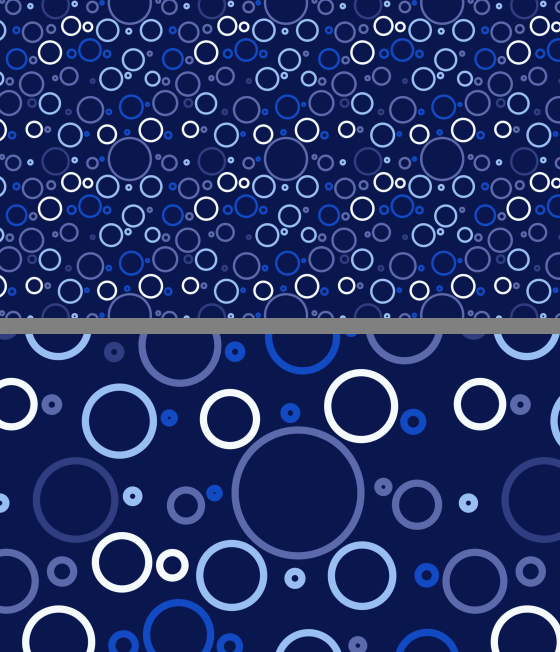
Top: the whole. Bottom: its middle third, enlarged.
Give the GLSL for this pattern, as a WebGL 1 fragment shader.

```glsl
precision highp float;
uniform vec2 u_resolution;

const int COLS = 8;
const int ROWS = 6;
const float TILES_ACROSS = 3.585;
const vec2 DISC_CENTRE = vec2(0.831, 0.018);
const float DISC_RADIUS = 0.142;
const float GAP = 0.008;
const float STROKE = 0.0155;
const float MIN_RADIUS = 0.014;

float hash(vec2 p, float salt) {
  return fract(sin(dot(p, vec2(127.1, 311.7)) + salt * 74.7) * 43758.5453);
}

// Shortest offset between two points of a tile that wraps round
vec2 wrapOffset(vec2 d) {
  return d - floor(d + 0.5);
}

bool isDisc(vec2 cell) {
  return cell.x + cell.y < 0.5;
}

// Ring centre in xy and preferred radius in z; large and small cells alternate
vec3 ringSeed(vec2 cell) {
  if (isDisc(cell)) return vec3(0.0, 0.0, DISC_RADIUS);
  float h = hash(cell, 1.0);
  float isSmall = mod(cell.x + cell.y, 2.0);
  float size = mix(mix(0.068, 0.106, h), mix(0.021, 0.044, h), isSmall);
  vec2 jitter = vec2(hash(cell, 2.0), hash(cell, 3.0)) - 0.5;
  vec2 centre = wrapOffset((cell + 0.42 * jitter) / vec2(COLS, ROWS));
  // Keep clear of the large disc
  float reach = length(centre);
  centre *= max(reach, DISC_RADIUS + GAP + 0.8 * size) / reach;
  return vec3(centre, size);
}

// Share the space between neighbours in proportion to preferred size
float fittedRadius(vec2 cell, vec3 seed) {
  if (isDisc(cell)) return DISC_RADIUS;
  float radius = min(seed.z * 1.15, length(seed.xy) - DISC_RADIUS - GAP);
  for (int j = 0; j < ROWS; j++) {
    for (int i = 0; i < COLS; i++) {
      vec2 other = vec2(float(i), float(j));
      vec2 apart = abs(other - cell);
      if (isDisc(other) || apart.x + apart.y < 0.5) continue;
      vec3 o = ringSeed(other);
      float d = length(wrapOffset(o.xy - seed.xy));
      radius = min(radius, d * seed.z / (seed.z + o.z) - 0.5 * GAP);
    }
  }
  return radius;
}

vec3 ringColour(vec2 cell) {
  vec3 violet = vec3(0.36, 0.41, 0.67);
  if (isDisc(cell)) return violet;
  float h = hash(cell, 4.0);
  if (h < 0.27) return violet;
  if (h < 0.35) return vec3(0.19, 0.24, 0.50);
  if (h < 0.62) return vec3(0.07, 0.29, 0.77);
  if (h < 0.82) return vec3(0.60, 0.75, 0.95);
  return vec3(0.96, 0.98, 0.99);
}

float ringMask(float dist, float radius, float pixel) {
  float edge = abs(dist - radius + 0.5 * STROKE) - 0.5 * STROKE;
  return 1.0 - smoothstep(-0.7 * pixel, 0.7 * pixel, edge);
}

void main() {
  float pixel = TILES_ACROSS / u_resolution.x;
  vec2 p = gl_FragCoord.xy * pixel - DISC_CENTRE;
  vec3 colour = vec3(0.04, 0.085, 0.305);

  for (int j = 0; j < ROWS; j++) {
    for (int i = 0; i < COLS; i++) {
      vec2 cell = vec2(float(i), float(j));
      vec3 seed = ringSeed(cell);
      float dist = length(wrapOffset(p - seed.xy));
      // Fit only the rings that can reach this point
      if (dist < seed.z * 1.15 + pixel) {
        float radius = fittedRadius(cell, seed);
        float mask = ringMask(dist, radius, pixel) * step(MIN_RADIUS, radius);
        colour = mix(colour, ringColour(cell), mask);
      }
    }
  }
  gl_FragColor = vec4(colour, 1.0);
}
```
